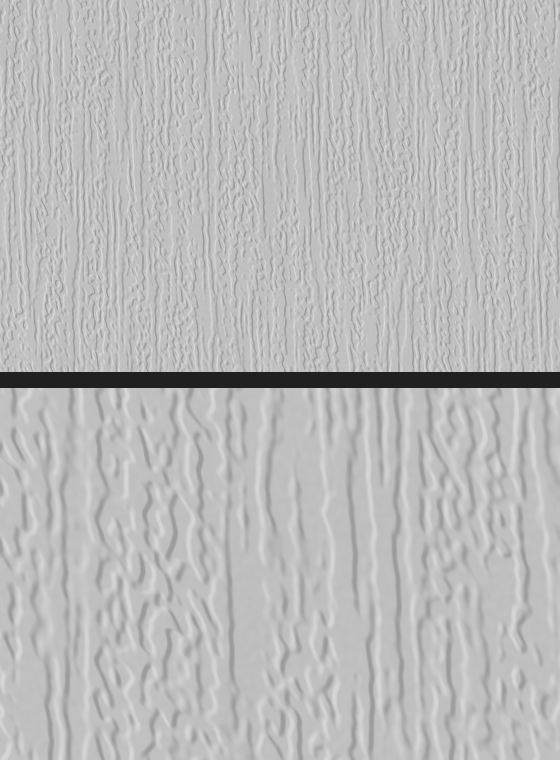
Top, the full canvas; bottom, a detail of the centre.
Reproduce this texture procedurally as a Shadertoy shader.

```glsl
// Grey embossed plaster with broken vertical ridges and beaded grain, lit from the upper left.

vec2 hashGradient(vec2 cell) {
    vec3 q = fract(cell.xyx * vec3(0.1031, 0.1030, 0.0973));
    q += dot(q, q.yzx + 33.33);
    float angle = 6.2832 * fract((q.x + q.y) * q.z);
    return vec2(cos(angle), sin(angle));
}

float gradientNoise(vec2 p) {
    vec2 i = floor(p), f = fract(p);
    vec2 u = f * f * f * (f * (f * 6.0 - 15.0) + 10.0);
    vec2 x = vec2(1.0, 0.0), y = vec2(0.0, 1.0);
    float a = dot(hashGradient(i), f);
    float b = dot(hashGradient(i + x), f - x);
    float c = dot(hashGradient(i + y), f - y);
    float d = dot(hashGradient(i + 1.0), f - 1.0);
    return mix(mix(a, b, u.x), mix(c, d, u.x), u.y);
}

// Relief from 0 in the grooves to 1 on the flat ridge tops
float relief(vec2 p) {
    p.x += 0.004 * gradientNoise(p * vec2(22.0, 24.0) + 5.0);

    // Sheared lattices keep the features vertical but hide the cell rows
    float streaks = gradientNoise(vec2(p.x * 76.0, p.y * 6.0 + p.x * 23.0));
    float beads = gradientNoise(vec2(p.x * 88.0, p.y * 56.0 + p.x * 37.0) + 40.0);
    float plateaus = gradientNoise(vec2(p.x * 34.0, p.y * 1.3 + p.x * 9.0) + 80.0);

    // Patches where the ridges crumble into beads
    float patches = gradientNoise(vec2(p.x * 17.0, p.y * 2.6 + p.x * 5.0) + 120.0);
    float crumble = smoothstep(-0.25, 0.3, patches);

    float level = mix(0.95, 0.6, crumble) * streaks
                + mix(0.3, 0.95, crumble) * beads
                + 0.5 * plateaus + 0.04;
    return smoothstep(-0.18, 0.2, level);
}

void mainImage(out vec4 fragColor, in vec2 fragCoord) {
    vec2 p = fragCoord / iResolution.y;

    // Slope along the light: rising faces brighten, falling faces darken more
    vec2 lightStep = vec2(0.0021, -0.0011);
    float slope = relief(p + lightStep) - relief(p - lightStep);
    float shade = 0.752 + slope * (slope > 0.0 ? 0.085 : 0.145);

    // Faint fine tooth and broad unevenness
    shade += 0.016 * gradientNoise(p * 130.0) + 0.012 * gradientNoise(p * vec2(9.0, 3.0));

    fragColor = vec4(vec3(clamp(shade, 0.61, 0.84)), 1.0);
}
```
